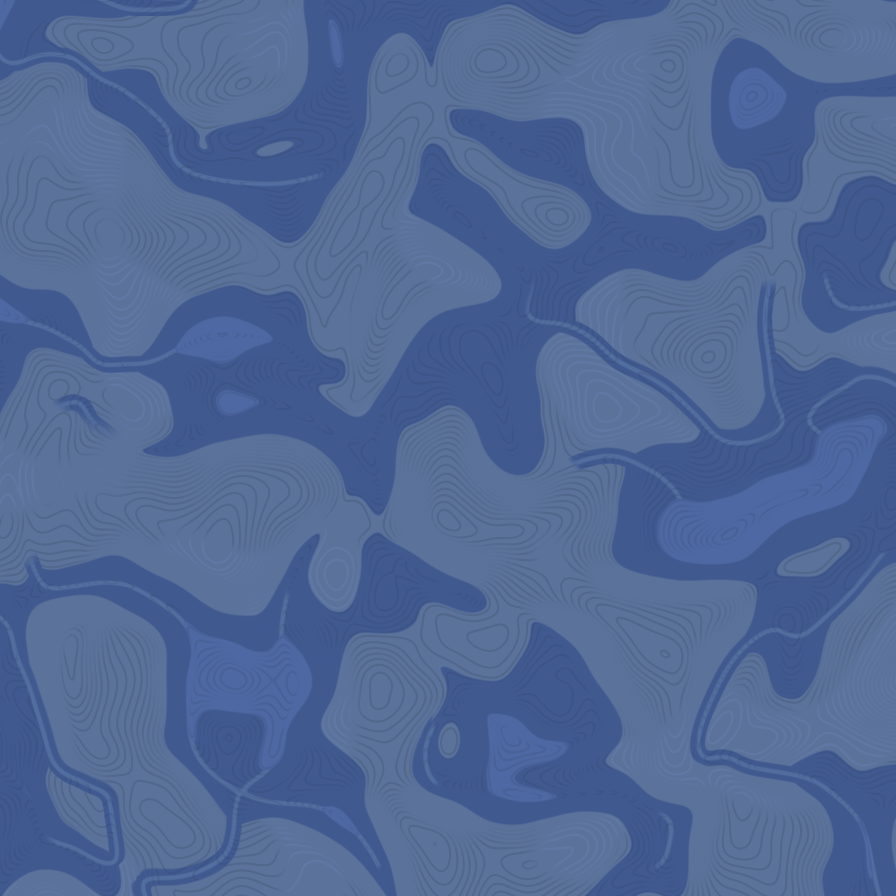
Write a three.js fragment shader that draws this texture.

```glsl
// Muted blue topographic map: pale land, dark winding valleys, lakes, streams and fine contour lines.
varying vec2 vUv;

const vec3 LAND = vec3(0.357, 0.449, 0.609);
const vec3 VALLEY = vec3(0.252, 0.353, 0.566);
const vec3 LAKE = vec3(0.304, 0.407, 0.638);
const vec3 STREAM = vec3(0.345, 0.455, 0.640);

const float SHORE_LEVEL = 0.135;
const float LAKE_LEVEL = -0.105;
const float EDGE = 0.0013;
const float STEP = 0.001;

// Unit gradient vector for a lattice cell
vec2 cellGradient(vec2 cell) {
  float angle = 6.2832 * fract(sin(dot(cell, vec2(127.1, 311.7))) * 43758.55);
  return vec2(cos(angle), sin(angle));
}

float gradientNoise(vec2 p) {
  vec2 i = floor(p);
  vec2 f = fract(p);
  vec2 u = f * f * f * (f * (f * 6.0 - 15.0) + 10.0);
  vec2 e = vec2(1.0, 0.0);
  float bottom = mix(dot(cellGradient(i), f),
                     dot(cellGradient(i + e.xy), f - e.xy), u.x);
  float top = mix(dot(cellGradient(i + e.yx), f - e.yx),
                  dot(cellGradient(i + e.xx), f - e.xx), u.x);
  return mix(bottom, top, u.y);
}

vec2 rotate(vec2 p, float angle) {
  float c = cos(angle);
  float s = sin(angle);
  return vec2(c * p.x - s * p.y, s * p.x + c * p.y);
}

// x: signed offset from the valley floor line, y: terrain height
vec2 terrain(vec2 p) {
  vec2 bend = vec2(gradientNoise(p * 5.0 + 3.7), gradientNoise(p * 5.0 + 41.3));
  vec2 q = p + 0.09 * bend;
  float channel = gradientNoise(rotate(q, 0.6) * 4.8 + 17.2)
                + 0.25 * gradientNoise(rotate(q, 1.9) * 10.0 + 8.4);
  float swell = 0.6 * gradientNoise(rotate(q, 2.5) * 5.6 + 29.6);
  float detail = 0.10 * gradientNoise(p * 15.0 + 61.8);
  return vec2(channel, sqrt(channel * channel + 0.002) + swell + detail);
}

// Soft coverage of the side where the signed distance is negative
float inside(float distance) {
  return 1.0 - smoothstep(-EDGE, EDGE, distance);
}

// Thin line of constant width at every height interval
float contour(float height, float slope, float density) {
  float rate = density * slope;
  float distance = abs(fract(height * density) - 0.5) / rate;
  float line = 1.0 - smoothstep(0.0005, 0.0019, distance);
  return line * smoothstep(0.003, 0.007, 1.0 / rate);
}

void main() {
  // Terrain and its slopes
  vec2 here = terrain(vUv);
  vec2 dx = (terrain(vUv + vec2(STEP, 0.0)) - here) / STEP;
  vec2 dy = (terrain(vUv + vec2(0.0, STEP)) - here) / STEP;
  float channelSlope = max(length(vec2(dx.x, dy.x)), 0.8);
  float slope = max(length(vec2(dx.y, dy.y)), 0.3);

  // Streams along some of the valley floors, with dark banks
  float course = abs(here.x) / channelSlope;
  float flowing = smoothstep(0.03, 0.07, gradientNoise(vUv * 2.6 + 52.1));
  float bank = inside(course - 0.009) * flowing;
  float stream = inside(course - 0.0024) * flowing;

  // Flat map colours
  float valley = max(inside((here.y - SHORE_LEVEL) / slope), bank);
  float lake = inside((here.y - LAKE_LEVEL) / slope);
  vec3 color = mix(LAND, VALLEY, valley);
  color = mix(color, LAKE, lake);
  color = mix(color, STREAM, 0.75 * stream * (1.0 - lake));

  // Contours: mostly dark, faintly light in places
  float landLine = contour(here.y, slope, 30.0);
  float valleyLine = contour(here.y, slope, 50.0);
  float tone = mix(-0.10, 0.05, smoothstep(0.08, 0.22, gradientNoise(vUv * 6.0 + 73.5)));
  color *= 1.0 + mix(tone * landLine, -0.07 * valleyLine, valley);

  gl_FragColor = vec4(color, 1.0);
}
```
